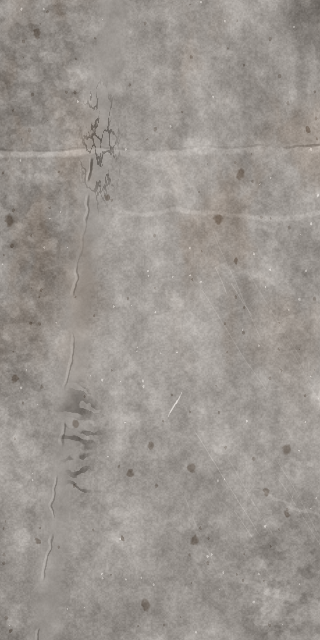
This texture is drawn by a Shadertoy shader. Its source:

```glsl
float hash(vec2 p) {
    return fract(sin(dot(p, vec2(12.9898, 78.233))) * 43758.5453);
}

float noise(vec2 p) {
    vec2 i = floor(p), f = fract(p);
    f = f * f * (3.0 - 2.0 * f);
    return mix(mix(hash(i), hash(i + vec2(1, 0)), f.x),
               mix(hash(i + vec2(0, 1)), hash(i + vec2(1, 1)), f.x), f.y);
}

float fbm(vec2 p) {
    float sum = 0.0, amp = 0.5;
    for (int i = 0; i < 5; i++) {
        sum += amp * noise(p);
        p = mat2(1.6, 1.2, -1.2, 1.6) * p + 7.3;
        amp *= 0.5;
    }
    return sum / 0.97;
}

// Soft line from a signed distance
float stroke(float d, float width) {
    return 1.0 - smoothstep(width * 0.4, width * 1.4, abs(d));
}

float segment(vec2 p, vec2 a, vec2 b) {
    vec2 ab = b - a;
    return length(p - a - ab * clamp(dot(p - a, ab) / dot(ab, ab), 0.0, 1.0));
}

// Soft elliptical area
float patchMask(vec2 p, vec2 center, vec2 radius) {
    return 1.0 - smoothstep(0.3, 1.2, length((p - center) / radius));
}

float scratches(vec2 p) {
    float sum = 0.0;
    for (int i = 0; i < 12; i++) {
        float k = float(i);
        vec2 a = vec2(0.56 + 0.4 * hash(vec2(k, 1)), 0.3 + 1.0 * hash(vec2(k, 2)));
        vec2 dir = vec2(0.25 + 0.35 * hash(vec2(k, 3)), -0.8);
        float len = 0.1 + 0.4 * hash(vec2(k, 4));
        sum += stroke(segment(p, a, a + dir * len), 0.0018) * (0.3 + 0.7 * hash(vec2(k, 5)));
    }
    // Short bright scuff marks
    for (int i = 0; i < 4; i++) {
        vec2 a = vec2(0.525 + 0.008 * float(i), 0.70 + 0.012 * float(i));
        sum += 2.2 * stroke(segment(p, a, a + vec2(0.018, 0.035)), 0.0018);
    }
    return sum;
}

// Scattered pits, one possible in each cell
float pits(vec2 p, float cells, float chance) {
    vec2 q = p * cells, id = floor(q);
    vec2 center = 0.3 + 0.4 * vec2(hash(id + 3.1), hash(id + 8.7));
    float radius = 0.08 + 0.14 * hash(id + 5.5);
    float d = length((fract(q) - center) * vec2(1.0, 0.8)) + 0.1 * (noise(q * 9.0) - 0.5);
    return step(hash(id), chance) * (1.0 - smoothstep(radius * 0.6, radius * 1.2, d));
}

void mainImage(out vec4 fragColor, in vec2 fragCoord) {
    vec2 p = fragCoord / iResolution.x;
    p.y *= 2.0 * iResolution.x / iResolution.y;
    vec2 wobble = vec2(fbm(p * 9.0), fbm(p * 9.0 + 31.0)) - 0.5;
    vec2 w = p + 0.12 * wobble;

    // Cloudy cement, faint vertical streaks and grain
    float mottle = fbm(p * 22.0 + 4.0);
    float tone = 0.588 + 0.17 * (fbm(p * vec2(5.0, 3.5)) - 0.5);
    tone += 0.15 * (mottle - 0.5) + 0.07 * (fbm(p * vec2(30.0, 3.0)) - 0.5);
    tone += 0.065 * (noise(p * 230.0) - 0.5) + 0.05 * (noise(p * 110.0) - 0.5);

    // Worn left side, dark corners and pale middle
    float seam = p.x - (0.125 + 0.108 * p.y + 0.035 * wobble.x + 0.012 * (noise(p * 38.0) - 0.5));
    float left = (1.0 - smoothstep(-0.1, 0.0, seam)) * smoothstep(0.3, 0.9, w.y);
    float rough = smoothstep(0.48, 0.62, fbm(p * vec2(26.0, 34.0) + 13.0));
    tone -= left * (0.028 + 0.05 * rough);
    tone += 0.03 * patchMask(w, vec2(0.48, 0.9), vec2(0.24, 0.7));
    tone += 0.05 * patchMask(w, vec2(0.52, 1.45), vec2(0.1, 0.1)) * mottle;
    tone -= 0.10 * patchMask(w, vec2(0.98, 2.0), vec2(0.17, 0.2));
    tone -= 0.06 * patchMask(w, vec2(0.9, 0.1), vec2(0.25, 0.4)) * (0.4 + rough);

    // Pale mineral blooms
    float bloom = smoothstep(0.56, 0.72, fbm(p * 13.0 + 21.0));
    tone += 0.05 * bloom * (0.4 + noise(p * 90.0));

    // Brown stains drawn out downwards
    float stain = smoothstep(0.45, 0.7, fbm(w * vec2(8.0, 3.2) + 40.0));
    stain *= smoothstep(0.5, 1.3, p.y) * smoothstep(0.06, 0.2, abs(w.x - 0.42));
    tone -= 0.035 * stain;

    // Troweled band with a broken crack, widest near the joint
    float torn = patchMask(p, vec2(0.31, 1.55), vec2(0.07, 0.22));
    float open = smoothstep(0.3, 0.55, noise(vec2(p.y * 17.0, 2.0))) * (1.0 - smoothstep(1.62, 1.74, p.y));
    tone = mix(tone, 0.595 + 0.08 * (mottle - 0.5), 0.55 * stroke(seam - 0.015, 0.045));
    tone += 0.06 * open * stroke(seam + 0.007, 0.004);
    tone -= (0.10 + 0.12 * torn) * open * stroke(seam, 0.0025 + 0.003 * torn);
    float flake = abs(fbm(p * vec2(28.0, 11.0) + 9.0) - 0.5);
    tone -= 0.20 * torn * (1.0 - smoothstep(0.01, 0.04, flake));

    // Horizontal joint and fainter ridges
    float joint = p.y - 1.525 - 0.015 * p.x - 0.03 * wobble.y;
    float leftJoint = 1.0 - smoothstep(0.25, 0.4, p.x);
    tone += (0.03 + 0.06 * leftJoint) * stroke(joint + 0.004, 0.011);
    tone -= (0.07 + 0.09 * smoothstep(0.75, 0.9, p.x)) * noise(p * vec2(14.0, 3.0)) * stroke(joint - 0.008, 0.004);
    float ridge = stroke(p.y - 1.36 + 0.03 * p.x - 0.06 * wobble.y, 0.008) * smoothstep(0.3, 0.42, p.x);
    ridge += stroke(p.y - 0.22 + 0.25 * (p.x - 0.6) - 0.1 * wobble.y, 0.010) * smoothstep(0.55, 0.75, p.x);
    ridge += stroke(p.y - 0.47 + 0.5 * (p.x - 0.8) - 0.1 * wobble.y, 0.006) * smoothstep(0.76, 0.88, p.x);
    tone += 0.05 * ridge;

    // Dark rubbed marks beside the crack
    float rubbed = patchMask(w, vec2(0.25, 0.68), vec2(0.07, 0.14)) + patchMask(w, vec2(0.26, 0.52), vec2(0.05, 0.09));
    tone -= 0.15 * rubbed * smoothstep(0.46, 0.65, noise(w * vec2(14.0, 75.0)));

    // Scratches, pits and chips
    tone += 0.055 * scratches(p + 0.01 * wobble);
    float pit = pits(p, 14.0, 0.05) + 0.7 * pits(p + 5.0, 36.0, 0.035);
    tone -= 0.14 * pit;
    tone += 0.16 * pits(p + 9.0, 55.0, 0.012);

    // Warm gray, browner where stained
    vec3 cement = vec3(0.006, -0.014, -0.034);
    vec3 rust = vec3(0.018, -0.004, -0.022);
    vec3 color = tone + cement + 0.012 + rust * (0.8 * stain + 0.6 * pit);
    fragColor = vec4(clamp(color, 0.0, 1.0), 1.0);
}
```
